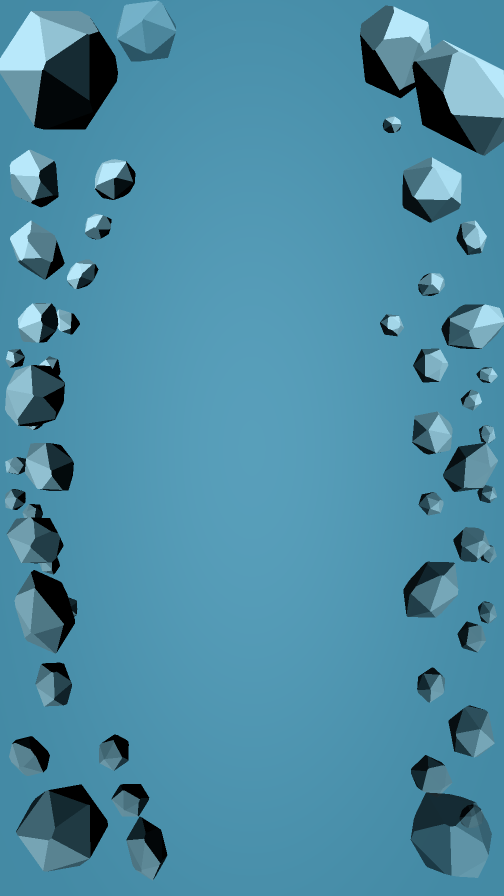
A Shadertoy shader for this background:

```glsl
// Faceted rocks drifting along both sides of a soft teal backdrop, lit from the outside.

float hash(float n) { return fract(sin(n * 127.1) * 43758.5453); }

mat2 rotate(float a) { return mat2(cos(a), sin(a), -sin(a), cos(a)); }

// One of the ten facet axes of an icosahedron
vec3 facetAxis(int k) {
    float flip = (k & 1) == 0 ? 1.0 : -1.0;
    if (k < 4) return vec3(1.0, flip, k < 2 ? 1.0 : -1.0) / 1.732;
    vec3 axis = vec3(0.0, 0.618, 1.618 * flip) / 1.732;
    return k < 6 ? axis : k < 8 ? axis.yzx : axis.zxy;
}

// Convex stone: intersect facet planes along the view axis, shade the front one
void addRock(inout vec3 color, vec2 p, vec2 center, float radius, float fade) {
    vec2 q = (p - center) / radius;
    if (dot(q, q) > 2.2) return;

    float seed = dot(center, vec2(3.1, 7.7));
    vec3 stretch = 0.75 + 0.45 * vec3(hash(seed), hash(seed + 1.0), hash(seed + 2.0));
    mat2 tilt = rotate(6.28 * hash(seed + 3.0));
    mat2 spin = rotate(6.28 * hash(seed + 4.0));
    float front = 9.0, back = -9.0;
    vec3 normal = vec3(0.0, 0.0, 1.0);

    for (int k = 0; k < 20; k++) {
        vec3 n = facetAxis(k / 2) / stretch;
        n.yz = tilt * n.yz;
        n.xy = spin * n.xy;
        if ((k & 1) == 1) n = -n;
        float offset = 0.8 + 0.14 * hash(seed + 5.0 + float(k));
        float z = (offset - dot(n.xy, q)) / n.z;
        if (n.z < 0.0) back = max(back, z);
        else if (z < front) { front = z; normal = n; }
    }
    if (front < back) return;

    // Light falls from outside the frame, so sides facing the middle go black
    vec3 light = normalize(vec3((center - vec2(4.5, 8.0)) / vec2(4.5, 8.0), 0.85));
    float gain = mix(0.72, 1.25, smoothstep(5.0, 13.0, center.y));
    float lit = clamp(gain * dot(normalize(normal), light), 0.0, 1.0);
    vec3 stone = vec3(0.72, 0.91, 0.98) * pow(vec3(lit), vec3(1.2, 0.95, 0.9));
    color = mix(stone, color, fade);
}

vec3 scene(vec2 p) {
    // Backdrop glow
    float spread = length((p / vec2(9.0, 16.0) - 0.5) * vec2(1.5, 1.3));
    vec3 color = mix(vec3(0.345, 0.622, 0.73), vec3(0.265, 0.54, 0.645),
                     smoothstep(0.0, 0.95, spread));

    // Small outer stones
    for (int k = 0; k < 5; k++)
        addRock(color, p, vec2(8.7, 9.3 - 1.06 * float(k)), 0.18, 0.15);
    for (int k = 0; k < 2; k++) {
        addRock(color, p, vec2(7.0, 13.77 - 3.58 * float(k)), 0.2, 0.1);
        addRock(color, p, vec2(0.27, 9.6 - 2.52 * float(k)), 0.2, 0.0);
    }

    // Left fringe, bowing toward the edge at mid height
    for (int k = 0; k < 15; k++) {
        if (k == 10 || k == 11) continue;
        float y = 12.81 - 0.854 * float(k);
        float d = abs(y - 7.67);
        addRock(color, p, vec2(0.3 + 0.34 * d, y), 0.19 + 0.0062 * d * d, 0.0);
    }

    // Left column, swaying wider toward the bottom
    for (int k = 0; k < 10; k++) {
        float i = float(k);
        vec2 center = vec2(0.625 + 0.025 * i + 0.0375 * i * cos(2.4 * (i - 4.0)),
                           12.81 - 1.29 * i);
        addRock(color, p, center, 0.5 + 0.023 * i * cos(2.094 * i), 0.0);
    }

    // Right column, zigzagging
    for (int k = 0; k < 16; k++) {
        float i = float(k);
        vec2 center = vec2(8.06 - 0.36 * cos(3.1416 * i),
                           12.6 - 0.73 * i - 0.25 * sin(0.55 * i));
        addRock(color, p, center, 0.36 + 0.18 * cos(1.92 * i), 0.1);
    }

    // Large corner stones
    addRock(color, p, vec2(1.02, 14.75), 1.1, 0.0);
    addRock(color, p, vec2(2.62, 15.42), 0.55, 0.6);
    addRock(color, p, vec2(7.08, 15.1), 0.75, 0.0);
    addRock(color, p, vec2(8.25, 14.25), 0.95, 0.0);
    addRock(color, p, vec2(8.08, 1.1), 0.95, 0.3);
    return color;
}

void mainImage(out vec4 fragColor, in vec2 fragCoord) {
    // Four samples smooth every facet edge
    vec3 color = vec3(0.0);
    for (int s = 0; s < 4; s++) {
        vec2 shift = vec2(s & 1, s >> 1) * 0.5 - 0.25;
        color += scene((fragCoord + shift) / iResolution.xy * vec2(9.0, 16.0));
    }
    fragColor = vec4(color / 4.0, 1.0);
}
```
